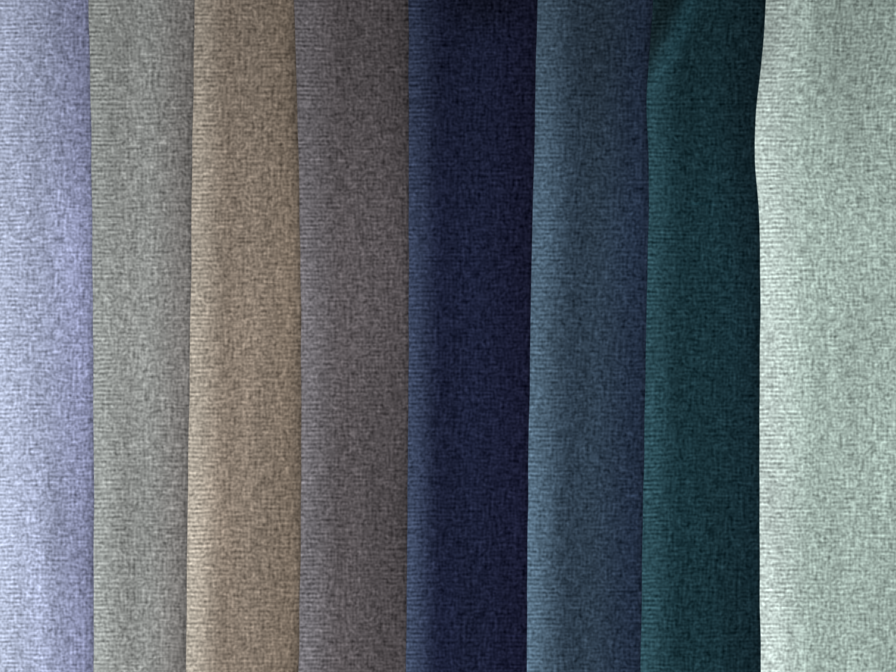
Give the GLSL for this texture, as a Shadertoy shader.

```glsl
// Eight hanging linen panels in a row, each overlapping the one on its left.
// Every panel has a curved left edge, a lit-to-shaded colour profile and a
// contact shadow; weft ribs and stretched gradient noise supply the cloth.

const int PANELS = 8;
const float ASPECT = 4.0 / 3.0;
const float ROWS = 150.0;         // weft ribs per canvas height
const float THREADS = 215.0;      // fine noise cells per canvas height
const float WEAVE_GAIN = 0.23;
const float DARK_GAIN = 0.042;    // extra thread contrast that dark dyes keep
const float FOLD_GAIN = 0.15;
const float SLUB_GAIN = 0.16;
const float TOP_DIM = 0.14;
const float CONTACT_WIDTH = 0.004;
const float CONTACT_DEPTH = 0.25;

// Left edge of each panel at the bottom, middle and top of the canvas
const vec3 EDGES[9] = vec3[9](
    vec3(-0.020), vec3(0.104, 0.104, 0.099), vec3(0.207, 0.212, 0.217),
    vec3(0.333, 0.336, 0.328), vec3(0.453, 0.456, 0.456),
    vec3(0.588, 0.592, 0.600), vec3(0.715, 0.721, 0.729),
    vec3(0.849, 0.848, 0.855), vec3(1.030));

// Share of each panel that the side light reaches
const float LIT_WIDTH[8] = float[8](0.75, 0.40, 0.36, 0.42, 0.30, 0.40, 0.34, 0.36);
const vec3 LIT[8] = vec3[8](
    vec3(0.73, 0.77, 0.86), vec3(0.62, 0.64, 0.63), vec3(0.70, 0.67, 0.62),
    vec3(0.47, 0.46, 0.48), vec3(0.26, 0.31, 0.41), vec3(0.36, 0.46, 0.54),
    vec3(0.19, 0.32, 0.36), vec3(0.82, 0.88, 0.86));
const vec3 BODY[8] = vec3[8](
    vec3(0.61, 0.64, 0.75), vec3(0.56, 0.57, 0.56), vec3(0.54, 0.49, 0.44),
    vec3(0.35, 0.33, 0.34), vec3(0.11, 0.13, 0.22), vec3(0.18, 0.24, 0.30),
    vec3(0.10, 0.20, 0.23), vec3(0.62, 0.69, 0.66));
const vec3 SHADE[8] = vec3[8](
    vec3(0.55, 0.57, 0.70), vec3(0.50, 0.49, 0.48), vec3(0.47, 0.42, 0.37),
    vec3(0.31, 0.29, 0.30), vec3(0.10, 0.11, 0.20), vec3(0.14, 0.19, 0.27),
    vec3(0.08, 0.16, 0.19), vec3(0.59, 0.66, 0.63));

vec2 hashGradient(vec2 cell) {
    vec3 q = fract(vec3(cell.xyx) * vec3(0.1031, 0.1030, 0.0973));
    q += dot(q, q.yzx + 33.33);
    return fract((q.xx + q.yz) * q.zy) * 2.0 - 1.0;
}

float gradientNoise(vec2 p) {
    vec2 i = floor(p), f = fract(p), e = vec2(0.0, 1.0);
    vec2 u = f * f * f * (f * (f * 6.0 - 15.0) + 10.0);
    float low = mix(dot(hashGradient(i), f),
                    dot(hashGradient(i + e.yx), f - e.yx), u.x);
    float high = mix(dot(hashGradient(i + e.xy), f - e.xy),
                     dot(hashGradient(i + e.yy), f - e.yy), u.x);
    return mix(low, high, u.y);
}

float bell(float x, float centre, float width) {
    float d = (x - centre) / width;
    return exp(-d * d);
}

// Parabola through the three edge stations, plus the pinched folds near the top
float panelEdge(int i, float y) {
    vec3 e = EDGES[i];
    float x = e.x * (1.0 - y) * (1.0 - 2.0 * y) + e.y * 4.0 * y * (1.0 - y)
            + e.z * y * (2.0 * y - 1.0);
    if (i == 6) x -= 0.005 * bell(y, 0.86, 0.08);
    if (i == 7) x -= 0.009 * bell(y, 0.80, 0.11);
    return x + 0.0012 * gradientNoise(vec2(float(i) * 7.3, y * 14.0));
}

// Creases where the cloth gathers at the top
float gather(int i, vec2 uv) {
    float top = smoothstep(0.80, 0.96, uv.y);
    if (i == 4) return -0.30 * bell(uv.x, 0.545, 0.05) * smoothstep(0.93, 1.0, uv.y);
    if (i == 6) {
        float crease = uv.x - 0.728 - 0.32 * (uv.y - 0.86);
        return top * (0.30 * bell(crease, 0.0, 0.012) - 0.45 * bell(crease, -0.028, 0.020));
    }
    if (i == 7) return 0.08 * bell(uv.x, 0.895, 0.03) * bell(uv.y, 0.86, 0.15)
                     - 0.10 * top * bell(uv.x, 0.865, 0.02);
    return 0.0;
}

// Fine thread relief: weft ribs dominate where the cloth catches the light
float weave(vec2 p, float lit) {
    float drift = gradientNoise(p * vec2(9.0, 14.0));
    float rib = sin(6.2832 * (p.y * ROWS + 0.8 * drift))
              * (0.6 + gradientNoise(p * vec2(30.0, 45.0) + 13.0));
    float weft = gradientNoise(vec2(p.x * 65.0, p.y * THREADS + drift));
    float warp = gradientNoise(vec2(p.x * THREADS + drift, p.y * 55.0 + 50.0));
    float grain = gradientNoise(p * THREADS + 91.0);
    return rib * mix(0.12, 0.42, lit) + weft * 0.9 + warp * mix(0.9, 0.4, lit) + grain;
}

// Broad ripples and sparse thick threads
float surface(vec2 p) {
    float folds = gradientNoise(vec2(p.x * 16.0, p.y * 2.5 + 17.0))
                + 0.5 * gradientNoise(vec2(p.x * 42.0, p.y * 7.0));
    float slub = smoothstep(0.42, 0.65, gradientNoise(vec2(p.x * 13.0, p.y * 120.0 + 7.0)))
               + smoothstep(0.48, 0.70, gradientNoise(p * vec2(75.0, 48.0) + 31.0));
    return FOLD_GAIN * folds + SLUB_GAIN * slub;
}

vec3 panelColour(int i, vec2 uv, float left, float right) {
    float t = clamp((uv.x - left) / (right - left), 0.0, 1.0);
    float lit = 1.0 - smoothstep(0.0, LIT_WIDTH[i], t);
    vec3 colour = mix(BODY[i], LIT[i], lit * mix(1.0, 0.60, uv.y));
    colour = mix(colour, SHADE[i], smoothstep(0.50, 1.0, t));
    float contact = 1.0 - CONTACT_DEPTH * exp(-max(right - uv.x, 0.0) / CONTACT_WIDTH);
    float height = 1.0 - TOP_DIM * smoothstep(0.55, 1.0, uv.y);
    vec2 cloth = vec2((uv.x - left) * ASPECT + float(i) * 3.7, uv.y);
    colour *= contact * height * (1.0 + gather(i, uv)) * (1.0 + surface(cloth));
    return colour + (WEAVE_GAIN * colour + DARK_GAIN) * weave(cloth, lit);
}

void mainImage(out vec4 fragColor, in vec2 fragCoord) {
    vec2 uv = fragCoord / iResolution.xy;
    vec3 colour = vec3(0.0);
    for (int i = 0; i < PANELS; i++) {
        float left = panelEdge(i, uv.y), right = panelEdge(i + 1, uv.y);
        float cover = smoothstep(-1.0, 1.0, (uv.x - left) * iResolution.x);
        colour = mix(colour, panelColour(i, uv, left, right), cover);
    }
    fragColor = vec4(clamp(colour, 0.0, 1.0), 1.0);
}
```
